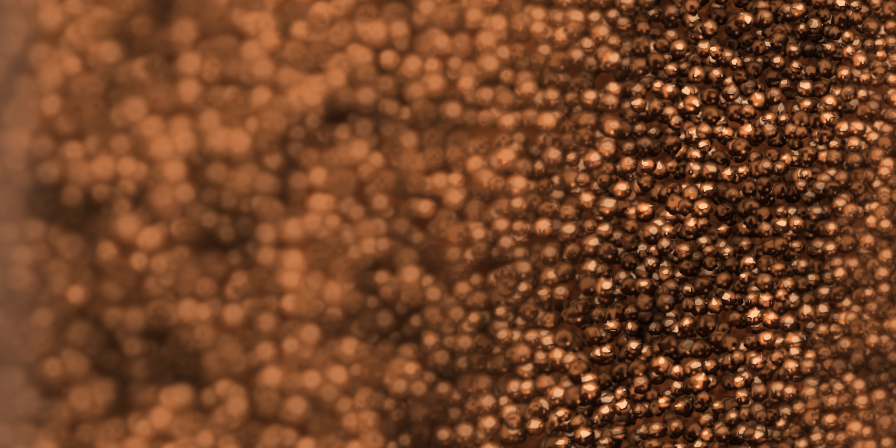
Give the GLSL for this texture, as a Shadertoy shader.

```glsl
#define VANISH vec2(4.5, 0.5)
#define GRAIN 0.0147
#define BLUR_RATE 1.35
#define DEEP vec3(0.17, 0.068, 0.03)
#define UMBER vec3(0.40, 0.20, 0.09)
#define COPPER vec3(0.62, 0.355, 0.19)
#define BOKEH vec3(0.84, 0.54, 0.345)
#define GLINT vec3(1.0, 0.80, 0.62)
#define HAZE vec3(0.50, 0.295, 0.17)

vec2 hash2(vec2 p) {
    vec3 q = fract(p.xyx * vec3(0.1031, 0.1030, 0.0973));
    q += dot(q, q.yzx + 33.33);
    return fract((q.xx + q.yz) * q.zy);
}

float noise(vec2 p) {
    vec2 i = floor(p), f = fract(p);
    f = f * f * (3.0 - 2.0 * f);
    float low = mix(hash2(i).x, hash2(i + vec2(1, 0)).x, f.x);
    float high = mix(hash2(i + vec2(0, 1)).x, hash2(i + vec2(1, 1)).x, f.x);
    return mix(low, high, f.y);
}

// Soft disc: 1 inside, 0 outside
float disc(float dist, float radius, float soft) {
    return 1.0 - smoothstep(radius - soft, radius + soft, dist);
}

// Composite one metal bead, n is the position relative to its radius
void addBead(inout vec3 color, vec2 n, float blur, float light, vec2 rnd) {
    float sharp = 1.0 - smoothstep(0.0, 0.6, blur);
    float mirror = noise(n * 2.3 + rnd * 61.0) - 0.5;
    float dist = length(n) * (1.0 + 0.35 * sharp * mirror);
    float cover = disc(dist, 1.0, 0.13 + 0.45 * blur);
    if (cover <= 0.0) return;

    // Mirror-like body with a dark rim, flattening out of focus
    float facing = smoothstep(-0.8, 0.7, n.y - 0.3 * n.x + 1.8 * mirror);
    vec3 body = mix(COPPER, mix(DEEP, COPPER * 1.25, facing), 0.2 + 0.8 * sharp);
    body *= 1.0 - 0.55 * sharp * smoothstep(0.6, 1.0, dist);
    body *= light * mix(0.7, 1.15, rnd.y);
    color = mix(color, body, cover * mix(0.8, 1.0, sharp));

    // Highlight: a small glint in focus, a pale disc when defocused
    vec2 spot = vec2(0.5 * rnd.x - 0.3, 0.3) * (1.0 - 0.7 * blur);
    vec2 offset = n - spot;
    offset.y *= 1.0 + 0.4 * sharp;
    float wobble = 1.0 + 1.3 * sharp * mirror;
    float glow = disc(length(offset) * wobble, mix(0.38, 0.8, blur), 0.12 + 0.32 * blur);
    float power = smoothstep(0.1, 0.8, rnd.y) * mix(1.0, 0.5, blur);
    color = mix(color, mix(GLINT, BOKEH, smoothstep(0.0, 0.5, blur)), glow * power * min(light, 1.0));

    // Second tiny reflection near the lower edge
    float spark = disc(length(n - vec2(0.35 - 0.6 * rnd.y, -0.45)), 0.15, 0.12);
    color += BOKEH * spark * sharp * 0.6 * light * rnd.x;
}

void mainImage(out vec4 fragColor, in vec2 fragCoord) {
    vec2 p = fragCoord / iResolution.y;

    // Depth of field around a slanted focal band
    float away = abs(p.x - 1.47 - 0.25 * p.y);
    float blur = 1.0 - exp(-BLUR_RATE * max(away - 0.13, 0.0));

    // Log-polar grid: beads shrink evenly toward the right
    vec2 ray = vec2(VANISH.x - p.x, p.y - VANISH.y);
    vec2 grid = vec2(-log(length(ray)), atan(ray.y, ray.x)) / GRAIN;

    // Uneven lighting and deep hollows
    float relief = 0.5 * noise(p * 5.5 + 7.0) + 0.5 * noise(p * 11.0 + 3.0);
    float light = mix(0.84, 1.2, smoothstep(0.2, 0.75, relief));
    light *= mix(0.7, 1.0, smoothstep(0.16, 0.34, relief));
    float crumbs = mix(noise(grid * 4.0), noise(grid * 0.8), smoothstep(0.0, 0.4, blur));
    vec3 color = mix(DEEP, UMBER, crumbs) * light;

    // Shaded back layers, then the front layer
    for (int layer = 0; layer < 3; layer++) {
        float front = 0.5 * float(layer);
        vec2 q = grid + 200.0 + front * vec2(31.4, 17.7);
        vec2 cell = floor(q);
        for (int j = 2; j >= -2; j--) {
            for (int i = -2; i <= 2; i++) {
                vec2 id = cell + vec2(i, j);
                vec2 jitter = hash2(id + 91.0 * front);
                vec2 rnd = hash2(id + 47.0 + 13.0 * front);
                float hollow = noise(id * 0.33 + 5.0);
                if (front > 0.2 && hollow + 0.4 * jitter.x < 0.3 * front + 0.06) continue;
                vec2 center = id + 0.5 + 0.7 * (jitter - 0.5);
                float radius = mix(0.36, 0.53, rnd.x) * (1.0 + 0.1 * blur);
                addBead(color, (q - center) / radius, blur, light * mix(0.55, 1.0, front), rnd);
            }
        }
    }

    // Defocus veil, stronger and greyer at the left edge
    color = mix(color, HAZE * light, 0.35 * blur * blur);
    float edge = 1.0 - smoothstep(0.0, 0.16, p.x);
    color = mix(color, vec3(0.52, 0.36, 0.27), 0.6 * edge);
    fragColor = vec4(clamp(color, 0.0, 1.0), 1.0);
}
```
